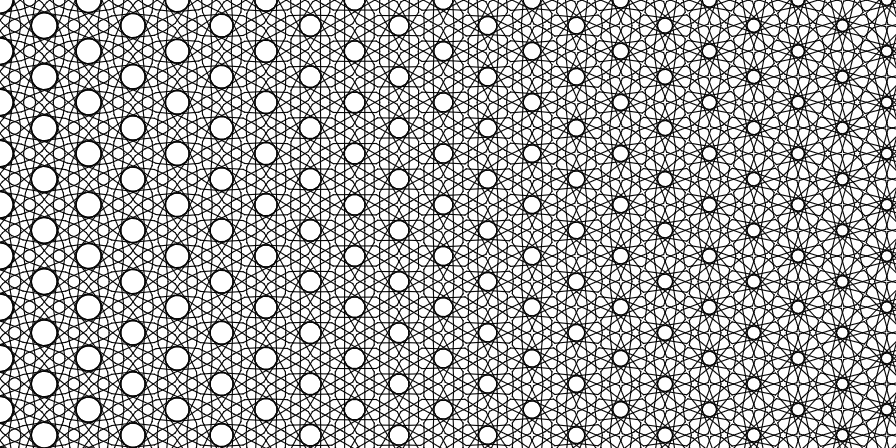
This pattern is drawn by a WebGL 2 fragment shader. Its source:

```glsl
#version 300 es
precision highp float;
// A twelvefold star lattice on the tiling of dodecagons, hexagons and squares.
// Two rays leave the middle of each tile edge; their contact angle opens
// steadily from left to right, so that rings turn into sharp stars.

#define ROWS 8.75            // stars per canvas height
#define ANGLE_LEFT 50.0      // contact angle in degrees
#define ANGLE_RIGHT 75.0
#define LINE_WIDTH 0.0025    // in canvas heights
#define STAR_REACH 75.0      // how far rays run round each tile centre
#define HEXAGON_REACH 60.0
#define SQUARE_REACH 45.0
#define PAPER vec3(1.0)
#define INK vec3(0.02)

uniform vec2 u_resolution;
out vec4 fragColor;

const float PI = 3.14159;
const float SQRT3 = 1.73205;

vec2 direction(float angle) { return vec2(cos(angle), sin(angle)); }

// Share of a pixel covered by a line at this distance
float lineCoverage(float dist) {
    float d = dist * u_resolution.y;
    float halfWidth = 0.5 * LINE_WIDTH * u_resolution.y;
    return clamp(min(d + 0.5, halfWidth) - max(d - 0.5, -halfWidth), 0.0, 1.0);
}

// Paper left blank by the rays of one regular tile
float tileRays(vec2 p, vec2 centre, int sides, float inradius, float phase, float reach) {
    vec2 q = p - centre;
    float aspect = u_resolution.x / u_resolution.y;
    float blank = 1.0;
    for (int i = 0; i < sides; i++) {
        float edgeAngle = phase + 2.0 * PI * float(i) / float(sides);
        float contactX = centre.x + inradius * cos(edgeAngle);
        float theta = radians(mix(ANGLE_LEFT, ANGLE_RIGHT, contactX / aspect));
        float offset = inradius * cos(theta);
        float start = -inradius * sin(theta);
        float end = offset * tan(radians(reach) - theta);
        for (float side = -1.0; side < 2.0; side += 2.0) {
            vec2 normal = direction(edgeAngle + side * theta);
            vec2 tangent = side * vec2(-normal.y, normal.x);
            float along = dot(q, tangent);
            float beyond = along - clamp(along, start, end);
            float dist = length(vec2(dot(q, normal) - offset, beyond));
            blank *= 1.0 - lineCoverage(dist);
        }
    }
    return blank;
}

// Nearest point of the triangular lattice
vec2 nearestStar(vec2 p, float spacing) {
    vec2 period = spacing * vec2(SQRT3, 1.0);
    vec2 a = period * floor(p / period + 0.5);
    vec2 b = period * (floor(p / period) + 0.5);
    return distance(p, a) < distance(p, b) ? a : b;
}

void main() {
    // Rows are counted down from the top edge
    vec2 p = vec2(gl_FragCoord.x, u_resolution.y - gl_FragCoord.y) / u_resolution.y;
    float spacing = 1.0 / ROWS;
    float edge = spacing / (3.0 + SQRT3);

    // Tiles around this point
    vec2 star = nearestStar(p, spacing);
    vec2 q = p - star;
    float bearing = atan(q.y, q.x + 1e-7);
    float sector = PI / 3.0;
    float hexAngle = sector * floor(bearing / sector + 0.5);
    float squareAngle = sector * (floor(bearing / sector) + 0.5);
    vec2 hexagon = star + direction(hexAngle) * spacing / SQRT3;
    vec2 square = star + direction(squareAngle) * spacing * 0.5;

    float blank = tileRays(p, star, 12, edge * (1.0 + 0.5 * SQRT3), 0.0, STAR_REACH);
    blank *= tileRays(p, hexagon, 6, edge * 0.5 * SQRT3, 0.0, HEXAGON_REACH);
    blank *= tileRays(p, square, 4, edge * 0.5, squareAngle, SQUARE_REACH);

    fragColor = vec4(mix(INK, PAPER, blank), 1.0);
}
```
